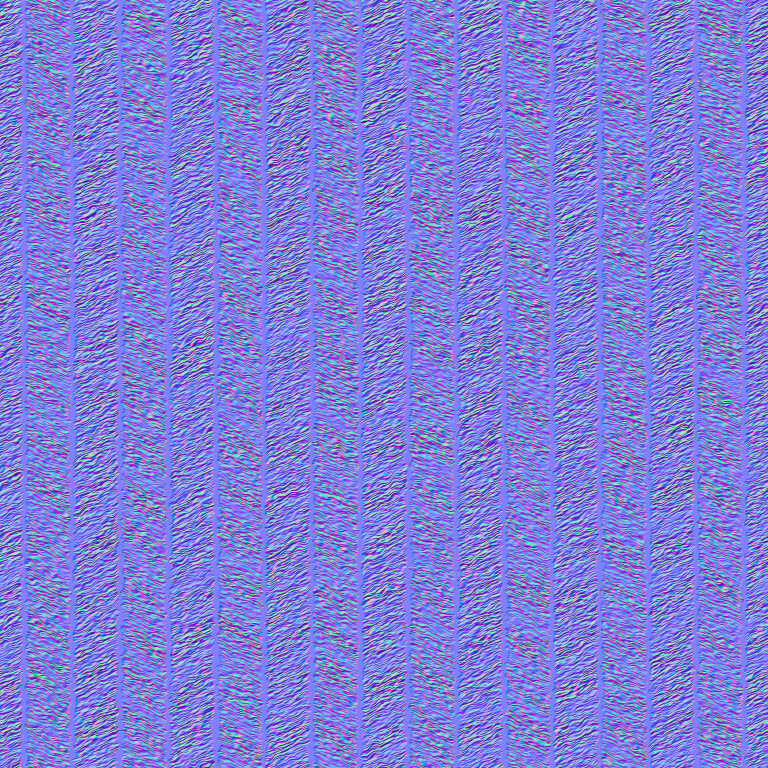
Give the GLSL for this texture map, as a WebGL 2 fragment shader.

```glsl
#version 300 es
precision highp float;

uniform vec2 u_resolution;
out vec4 outColor;

const float COLUMNS = 16.0;          // herringbone columns across, bands down
const float BAND_SLANT = 0.7;        // rise of the bands over one column
const float FIBRE_SLANT = 0.4;       // rise of the fibres over one column
const float BAND_WOBBLE = 0.7;       // irregularity of the diagonal bands
const float BAND_FLOOR = 0.5;        // relief left between bands
const float WARP = 0.07;             // waviness of the fibres
const vec2 COARSE_FIBRE = vec2(7.0, 22.0);  // cells along, across a strand
const vec2 FINE_FIBRE = vec2(13.0, 48.0);
const float COARSE_HEIGHT = 0.10;
const float FINE_HEIGHT = 0.09;
const float COLUMN_HEIGHT = 0.016;   // lift of a column above the seam
const float SEAM_RAGGED = 0.09;
const float SLOPE_STEP = 0.005;      // finite difference, in columns
const int SAMPLES = 3;               // antialiasing grid per axis

// Integer hash to 0..1
float hash(vec2 cell, float seed) {
    uvec3 v = uvec3(cell, seed) * uvec3(1597u, 3571u, 7919u);
    uint h = v.x ^ (v.y * 2749u) ^ (v.z * 6949u);
    h = (h ^ (h >> 15)) * 739391u;
    h = (h ^ (h >> 13)) * 668265u;
    h ^= h >> 16;
    return float(h & 65535u) / 65535.0;
}

// Value noise that wraps vertically over the canvas
float noise(vec2 p, vec2 frequency, float seed) {
    p *= frequency;
    float rows = COLUMNS * frequency.y;
    vec2 cell = floor(p);
    vec2 f = p - cell;
    f = f * f * (3.0 - 2.0 * f);
    float low = mod(cell.y, rows);
    float high = mod(cell.y + 1.0, rows);
    float bottom = mix(hash(vec2(cell.x, low), seed), hash(vec2(cell.x + 1.0, low), seed), f.x);
    float top = mix(hash(vec2(cell.x, high), seed), hash(vec2(cell.x + 1.0, high), seed), f.x);
    return mix(bottom, top, f.y);
}

// Relief of the weave; p is measured in columns
float weaveHeight(vec2 p) {
    float index = floor(p.x + 0.5);
    float along = p.x + 0.5 - index;
    float side = mod(index, 2.0) < 0.5 ? 1.0 : -1.0;
    float seed = mod(index, COLUMNS) * 8.0 + 1.0;

    // Slanted coordinates; the fibres waver slightly
    float lean = side * (along - 0.5);
    vec2 strand = vec2(along, p.y - BAND_SLANT * lean);
    vec2 fibre = vec2(along, p.y - FIBRE_SLANT * lean);
    fibre.y += WARP * (noise(fibre, vec2(7.0, 8.0), seed) - 0.5);

    // Diagonal bands of stronger and weaker relief
    float wobble = BAND_WOBBLE * noise(strand, vec2(1.0, 1.0), seed + 1.0);
    float band = 0.5 + 0.5 * cos(6.28318 * (strand.y + wobble));
    float patchy = noise(strand, vec2(2.0, 6.0), seed + 2.0);
    float relief = mix(BAND_FLOOR, 1.0, band) * mix(0.5, 1.6, patchy);

    // Fibres in two sizes
    float fibres = COARSE_HEIGHT * (noise(fibre, COARSE_FIBRE, seed + 3.0) - 0.5);
    fibres += FINE_HEIGHT * (noise(fibre, FINE_FIBRE, seed + 4.0) - 0.5);

    // Ragged column edges: soft on the left, abrupt on the right
    vec2 edge = vec2(0.0, p.y);
    float leftJitter = SEAM_RAGGED * (noise(edge, vec2(1.0, 18.0), seed + 5.0) - 0.5);
    float rightJitter = SEAM_RAGGED * (noise(edge, vec2(1.0, 22.0), seed + 6.0) - 0.5);
    float body = smoothstep(0.045, 0.085, along + leftJitter)
               * smoothstep(0.045, 0.065, 1.0 - along + rightJitter);
    return body * (COLUMN_HEIGHT + relief * fibres);
}

// Surface normal packed into colour, green pointing down
vec3 normalColor(vec2 p) {
    float h = weaveHeight(p);
    float slopeX = (weaveHeight(p + vec2(SLOPE_STEP, 0.0)) - h) / SLOPE_STEP;
    float slopeY = (weaveHeight(p + vec2(0.0, SLOPE_STEP)) - h) / SLOPE_STEP;
    return 0.5 + 0.5 * normalize(vec3(-slopeX, slopeY, 1.0));
}

void main() {
    // Average a small grid of points inside the pixel
    vec3 color = vec3(0.0);
    for (int j = 0; j < SAMPLES; j++) {
        for (int i = 0; i < SAMPLES; i++) {
            vec2 offset = (vec2(i, j) + 0.5) / float(SAMPLES) - 0.5;
            vec2 uv = (gl_FragCoord.xy + offset) / u_resolution;
            color += normalColor(uv * COLUMNS);
        }
    }
    outColor = vec4(color / float(SAMPLES * SAMPLES), 1.0);
}
```
